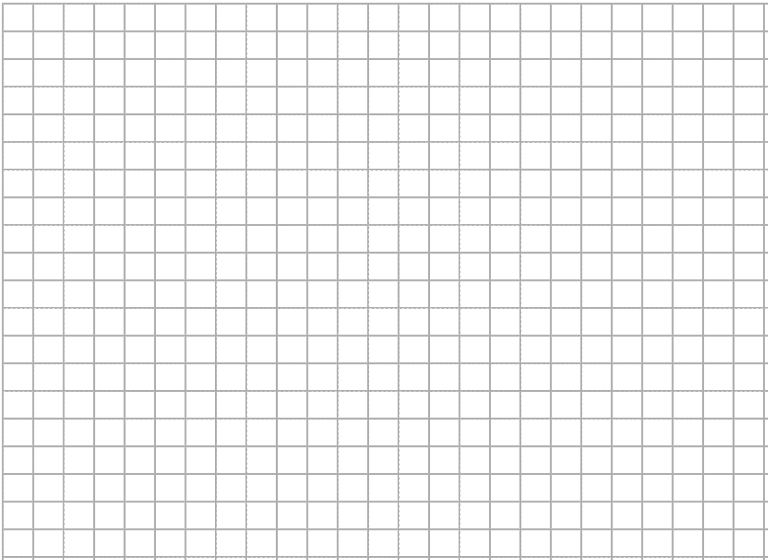
This pattern is drawn by a Shadertoy shader. Its source:

```glsl
// Thin grey square-ruled grid on white paper, 25 cells across and 20 down.
// Each ruling is the distance to the nearest repeat; a per-line hash varies
// its tone and adds a fine dashed wear along one edge.

float hash(float n) {
    return fract(sin(n * 12.9898) * 43758.547);
}

// Ink of one family of parallel rulings: "across" is measured over the lines,
// "along" runs down their length, "seed" separates the two families.
float rulings(float across, float along, float first, float pitch, float seed) {
    float pixel = 1.0 / iResolution.y;
    float index = round((across - first) / pitch);
    float offset = across - first - index * pitch;

    // Worn lines lose small regular bites from one side
    float wear = smoothstep(0.35, 0.9, hash(index + seed));
    float patchy = 0.6 + 0.4 * sin(along * 9.0 + index * 2.4);
    float bites = 0.5 + 0.5 * sin(along * 755.0 + index);
    float bite = 0.0012 * wear * patchy * bites;

    // Overlap of the pixel's width with the stroke
    float low = max(offset - 0.5 * pixel, -0.0017);
    float high = min(offset + 0.5 * pixel, 0.0017 - bite);
    float coverage = max(high - low, 0.0) / pixel;
    return coverage * mix(0.92, 1.0, hash(index * 1.7 + seed + 5.0));
}

void mainImage(out vec4 fragColor, in vec2 fragCoord) {
    // Units of canvas height, measured from the upper left corner
    vec2 p = vec2(fragCoord.x, iResolution.y - fragCoord.y) / iResolution.y;
    float pixel = 1.0 / iResolution.y;

    float vertical = rulings(p.x, p.y, 0.0050, 0.05437, 3.0);
    float horizontal = rulings(p.y, p.x, 0.0066, 0.0494, 41.0);

    // Rulings stop at the outer left and top lines
    vec2 inside = clamp((p - vec2(0.0033, 0.0049)) / pixel + 0.5, 0.0, 1.0);
    float ink = max(vertical * inside.y, horizontal * inside.x);

    fragColor = vec4(mix(vec3(1.0), vec3(0.66), ink), 1.0);
}
```
